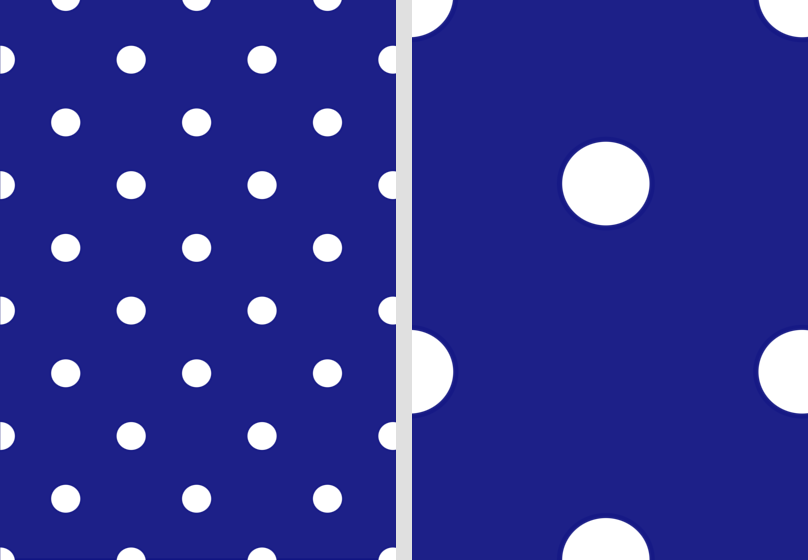
Left, the full canvas; right, a detail of the centre.
A Shadertoy shader for this pattern:

```glsl
// Staggered white polka dots on a deep blue ground, with faintly worn borders.

const vec3 GROUND = vec3(0.112, 0.126, 0.535);
const vec3 SHADE  = vec3(0.060, 0.070, 0.510);
const vec3 SEAM   = vec3(0.410, 0.420, 0.660);
const vec3 DOT    = vec3(1.0);

// All lengths are fractions of the canvas height.
const vec2 CELL   = vec2(0.2337, 0.2240);   // one repeat holds two dots
const vec2 ANCHOR = vec2(0.1174, 0.1094);   // centre of the first dot
const vec2 RADII  = vec2(0.0260, 0.0249);   // dots are slightly wide

// Offset from p to the nearest point of a rectangular lattice.
vec2 latticeOffset(vec2 p, vec2 origin, vec2 cell) {
    return (fract((p - origin) / cell + 0.5) - 0.5) * cell;
}

// Approximate signed distance to an ellipse.
float ellipseDistance(vec2 p, vec2 radii) {
    return (length(p / radii) - 1.0) * min(radii.x, radii.y);
}

// Two interleaved lattices form the staggered rows.
float dotsDistance(vec2 p, vec2 origin, vec2 cell, vec2 radii) {
    float rowA = ellipseDistance(latticeOffset(p, origin, cell), radii);
    float rowB = ellipseDistance(latticeOffset(p, origin + 0.5 * cell, cell), radii);
    return min(rowA, rowB);
}

// Smooth coverage of the region where d is negative.
float coverage(float d, float blur) {
    return 1.0 - smoothstep(-blur, blur, d);
}

void mainImage(out vec4 fragColor, in vec2 fragCoord) {
    vec2 p = fragCoord / iResolution.y;
    float blur = 0.8 / iResolution.y;
    float d = dotsDistance(p, ANCHOR, CELL, RADII);

    // Ground with a thin dark rim round each dot and along the bottom
    float rim = coverage(abs(d - 0.002) - 0.001, blur);
    float bottomEdge = coverage(p.y - 0.003, blur);
    vec3 color = mix(GROUND, SHADE, max(0.5 * rim, 0.8 * bottomEdge));

    // Dots, tinted in a hairline along the left border
    float leftEdge = coverage(p.x - 0.001, blur);
    vec3 dotColor = mix(DOT, SEAM, 0.7 * leftEdge);
    color = mix(color, dotColor, coverage(d, blur));

    fragColor = vec4(color, 1.0);
}
```
